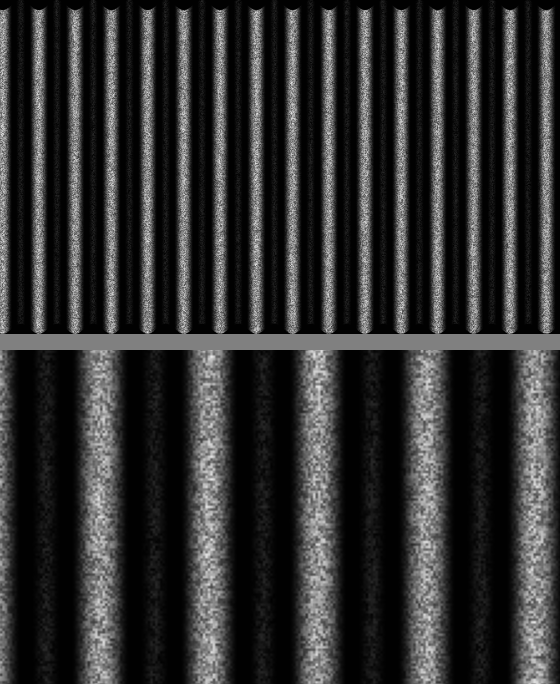
Top: the whole. Bottom: its middle third, enlarged.
Give the GLSL for this pattern, as a Shadertoy shader.

```glsl
// A dark corrugated sheet seen slightly from above: broad grey ridges alternate
// with faint glints in the grooves. A cosine bends the top and bottom edges,
// and two octaves of value noise give the surface its fine metallic grain.

const float RIDGES = 15.45;         // repeats across the canvas
const float FIRST_RIDGE = 0.073;    // first ridge centre, in repeats
const float RIDGE_CORE = 0.010;     // distances from a centre, in repeats
const float RIDGE_REACH = 0.268;
const float GLINT_REACH = 0.135;
const float RIDGE_LIGHT = 0.585;
const float GLINT_LIGHT = 0.085;
const float SHEET_BOTTOM = 0.031;   // edges before bending, in canvas heights
const float SHEET_TOP = 1.0;
const float EDGE_BEND = 0.0152;
const float FINE_GRAIN = 400.0;     // grain cells per canvas height
const float COARSE_GRAIN = 170.0;
const float FINE_STRENGTH = 0.85;
const float COARSE_STRENGTH = 0.30;
const float RIDGE_VARIATION = 0.05;
const vec3 BACKGROUND = vec3(0.004);
const float TAU = 6.2831853;

float hash(vec2 p) {
    vec3 q = fract(vec3(p.xyx) * 0.1031);
    q += dot(q, q.yzx + 33.33);
    return fract((q.x + q.y) * q.z);
}

float valueNoise(vec2 p) {
    vec2 cell = floor(p);
    vec2 f = fract(p);
    f = f * f * (3.0 - 2.0 * f);
    float low = mix(hash(cell), hash(cell + vec2(1.0, 0.0)), f.x);
    float high = mix(hash(cell + vec2(0.0, 1.0)), hash(cell + 1.0), f.x);
    return mix(low, high, f.y);
}

// Multiplier around one; the grooves receive a rougher speckle.
float grain(vec2 p, float roughness) {
    float fine = valueNoise(p * FINE_GRAIN) - 0.5;
    float coarse = valueNoise(p * COARSE_GRAIN + 71.0) - 0.5;
    float speckle = FINE_STRENGTH * fine + COARSE_STRENGTH * coarse;
    return max(0.0, 1.0 + roughness * speckle);
}

void mainImage(out vec4 fragColor, in vec2 fragCoord) {
    vec2 uv = fragCoord / iResolution.xy;
    vec2 p = fragCoord / iResolution.y;

    // Position within the repeating profile
    float wave = uv.x * RIDGES - FIRST_RIDGE;
    float ridgeId = floor(wave + 0.5);
    float ridgeDistance = abs(wave - ridgeId);
    float grooveDistance = 0.5 - ridgeDistance;

    // Light on ridges and grooves
    float ridge = 1.0 - smoothstep(RIDGE_CORE, RIDGE_REACH, ridgeDistance);
    float glint = 1.0 - smoothstep(0.0, GLINT_REACH, grooveDistance);
    float variation = 1.0 + RIDGE_VARIATION * (hash(vec2(ridgeId, 7.0)) - 0.5);
    float light = RIDGE_LIGHT * variation * ridge * grain(p, 1.0)
                + GLINT_LIGHT * glint * grain(p, 1.8);

    // Bent ends of the sheet
    float height = uv.y + EDGE_BEND * (1.0 + cos(TAU * wave));
    float soft = 0.75 / iResolution.y;
    float sheet = smoothstep(-soft, soft, height - SHEET_BOTTOM)
                * smoothstep(-soft, soft, SHEET_TOP - height);

    fragColor = vec4(BACKGROUND + light * sheet, 1.0);
}
```
